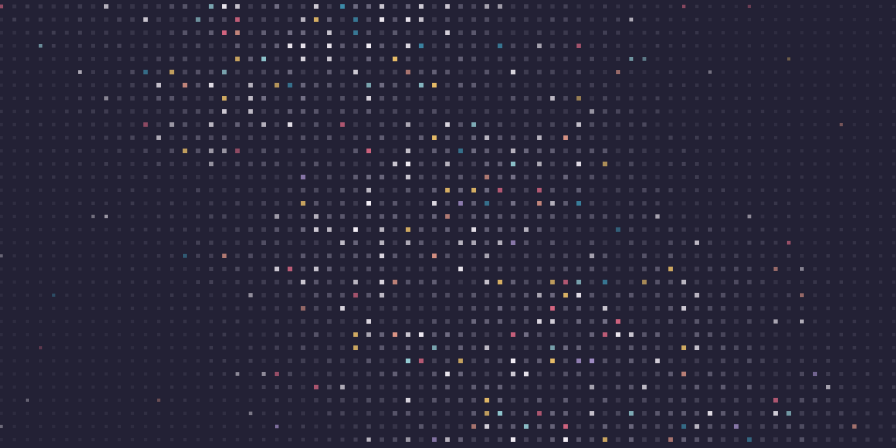
A Shadertoy shader for this background:

```glsl
#define ROWS 34.13
#define GRID_SHIFT vec2(0.41, -0.14)
#define DOT_SMALL 0.12
#define DOT_LARGE 0.175
#define BAND_TOP 0.68
#define BAND_SLANT 0.66
#define BAND_WIDTH 0.58
#define ACCENT_CHANCE 0.23
#define TINT_SHARE 0.48
#define BACKGROUND vec3(0.137, 0.130, 0.208)
#define GREY_DOT vec3(0.80, 0.78, 0.87)
#define WHITE_DOT vec3(0.97, 0.95, 0.98)

// Three independent random values per cell
vec3 hash3(vec2 cell) {
    vec3 p = fract(cell.xyx * vec3(0.1031, 0.1030, 0.0973));
    p += dot(p, p.yxz + 33.33);
    return fract((p.xxy + p.yzz) * p.zyx);
}

vec3 tintColor(float pick) {
    if (pick < 0.24) return vec3(0.92, 0.43, 0.54); // rose
    if (pick < 0.46) return vec3(0.96, 0.78, 0.42); // gold
    if (pick < 0.60) return vec3(0.24, 0.56, 0.68); // teal
    if (pick < 0.74) return vec3(0.92, 0.62, 0.55); // peach
    if (pick < 0.88) return vec3(0.77, 0.67, 0.93); // lavender
    return vec3(0.60, 0.83, 0.86);                  // aqua
}

// Diagonal glow with soft, uneven patches
float glowBand(vec2 p) {
    float offset = (p.x - BAND_TOP - BAND_SLANT * (1.0 - p.y)) / BAND_WIDTH;
    float patches = sin(p.x * 7.0 + 3.0 * sin(p.y * 5.0))
                  + sin(p.y * 19.0 - p.x * 4.0 + 1.3);
    return clamp(exp(-offset * offset) * (1.0 + 0.14 * patches), 0.0, 1.0);
}

void mainImage(out vec4 fragColor, in vec2 fragCoord) {
    // Square grid measured in canvas heights
    vec2 grid = fragCoord / iResolution.y * ROWS + GRID_SHIFT;
    vec2 cell = floor(grid);
    vec2 local = abs(fract(grid) - 0.5);
    float pixel = ROWS / iResolution.y;

    vec3 rnd = hash3(cell + 17.0);
    vec3 shade = hash3(cell + 91.0);
    float glow = glowBand((cell + 0.5 - GRID_SHIFT) / ROWS);

    // Quiet grey dots, with bright accents gathered in the band
    float alpha = 0.06 + glow * mix(0.09, 0.42, shade.x * shade.x);
    vec3 dotColor = GREY_DOT;
    if (rnd.x < 0.025 + ACCENT_CHANCE * glow * glow) {
        alpha = mix(0.65, 1.0, shade.y) * mix(0.3, 1.0, sqrt(glow));
        dotColor = rnd.y < TINT_SHARE ? tintColor(rnd.z) : WHITE_DOT;
    }

    // Antialiased square
    float halfSize = mix(DOT_SMALL, DOT_LARGE, smoothstep(0.0, 0.6, glow));
    vec2 cover = clamp((halfSize - local) / pixel + 0.5, 0.0, 1.0);
    fragColor = vec4(mix(BACKGROUND, dotColor, alpha * cover.x * cover.y), 1.0);
}
```
